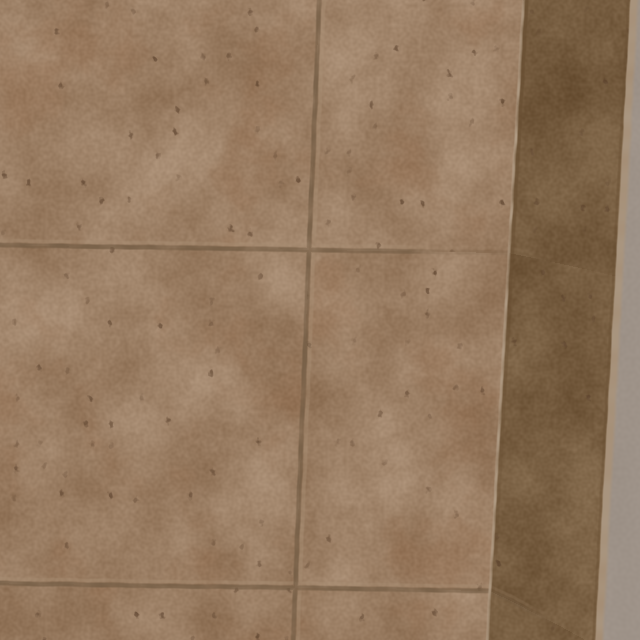
Reproduce this texture procedurally as a three.js fragment shader.

```glsl
// Mottled beige wall tiles with sunken joints, seen slightly askew, meeting a
// shaded return wall and a pale plaster strip. Skewed coordinates lay out the
// tiles; layered gradient noise and jittered cells give clouding, grain and pits.
varying vec2 vUv;

// Layout: pitch, and (position at zero, change along the other axis) of each edge
const float PITCH = 0.5285;
const vec2 COLUMN = vec2(0.458, 0.041);
const vec2 ROW = vec2(0.0885, -0.0155);
const vec2 CORNER = vec2(0.761, 0.057);
const vec2 PLASTER_EDGE = vec2(0.930, 0.055);
const float JOINT_HALF = 0.0036;
const float RIDGE_SHIFT = 0.0072;
const float TRIM_WIDTH = 0.012;
const float SOFT = 0.0018;

// Surface
const float CLOUD_SCALE = 7.0;
const float CLOUD_GAIN = 1.25;
const float GRAIN = 0.035;
const float PIT_CELLS = 26.0;
const float PIT_SHARE = 0.22;

const vec3 TILE_DARK = vec3(0.555, 0.437, 0.330);
const vec3 TILE_LIGHT = vec3(0.665, 0.558, 0.458);
const vec3 TILE_RUST = vec3(0.570, 0.430, 0.315);
const vec3 SHADE_DARK = vec3(0.405, 0.305, 0.195);
const vec3 SHADE_LIGHT = vec3(0.510, 0.410, 0.295);
const vec3 GROUT = vec3(0.455, 0.365, 0.270);
const vec3 RIDGE = vec3(0.665, 0.565, 0.460);
const vec3 PIT = vec3(0.360, 0.260, 0.180);
const vec3 EDGE_LIGHT = vec3(0.690, 0.610, 0.520);
const vec3 PLASTER = vec3(0.620, 0.575, 0.535);

vec2 hash2(vec2 p) {
  vec3 q = fract(p.xyx * vec3(0.1031, 0.1030, 0.0973));
  q += dot(q, q.yzx + 33.33);
  return fract((q.xx + q.yz) * q.zy);
}

float slope(vec2 cell, vec2 offset) {
  float a = 6.28318 * hash2(cell).x;
  return dot(vec2(cos(a), sin(a)), offset);
}

float gradientNoise(vec2 p) {
  vec2 i = floor(p), f = fract(p), e = vec2(1.0, 0.0);
  vec2 w = f * f * f * (f * (f * 6.0 - 15.0) + 10.0);
  return mix(mix(slope(i, f), slope(i + e, f - e), w.x),
             mix(slope(i + e.yx, f - e.yx), slope(i + 1.0, f - 1.0), w.x), w.y);
}

float clouds(vec2 p) {
  float sum = 0.0, amp = 0.6;
  for (int i = 0; i < 5; i++) {
    sum += amp * gradientNoise(p);
    p = mat2(1.6, 1.2, -1.2, 1.6) * p + 17.3;
    amp *= 0.58;
  }
  return sum;
}

// Soft line of given half width around zero
float band(float d, float halfWidth) {
  return 1.0 - smoothstep(halfWidth - SOFT, halfWidth + SOFT, abs(d));
}

// Signed distance to the nearest joint
float jointDistance(float v) { return (fract(v + 0.5) - 0.5) * PITCH; }

// Sparse irregular dark pits, one candidate per cell
float pits(vec2 p) {
  vec2 cell = floor(p * PIT_CELLS);
  vec2 h = hash2(cell + 71.0);
  vec2 d = fract(p * PIT_CELLS) - 0.3 - 0.4 * hash2(cell + 9.0);
  d.x += 0.5 * d.y * (h.y - 0.5);
  float r = length(d * vec2(1.3, 0.9)) + 0.12 * gradientNoise(p * 190.0);
  return step(h.x, PIT_SHARE) * (1.0 - smoothstep(0.03, 0.17, r)) * (0.2 + 0.5 * h.y);
}

void main() {
  vec2 p = vUv;
  float wobble = 0.0012 * gradientNoise(p * 28.0);
  float corner = p.x - CORNER.x - CORNER.y * p.y + wobble;
  float plaster = p.x - PLASTER_EDGE.x - PLASTER_EDGE.y * p.y + wobble;
  float side = smoothstep(-SOFT, SOFT, corner);

  // Tile coordinates; rows bend downward past the corner
  float turn = max(corner, 0.0);
  float rowY = p.y + turn * 0.5 * (1.0 - p.y);
  vec2 grid = vec2(p.x - COLUMN.x - COLUMN.y * p.y,
                   rowY - ROW.x - ROW.y * (p.x - turn)) / PITCH;
  vec2 tile = vec2(floor(grid.x), floor(grid.y)) + step(0.0, corner) * vec2(7.0, 3.0);

  // Clouded stone, offset for each tile
  vec2 q = p + hash2(tile + 5.0) * 13.0;
  float cloud = clouds(q * CLOUD_SCALE);
  float tone = clamp(0.5 + CLOUD_GAIN * cloud + 0.12 * (p.y - 0.45), 0.0, 1.0);
  float rust = smoothstep(0.02, 0.4, clouds(q * 5.0 + 40.0));
  vec3 front = mix(mix(TILE_DARK, TILE_LIGHT, tone), TILE_RUST, 0.5 * rust);
  vec3 shade = mix(SHADE_DARK, SHADE_LIGHT, clamp(tone + 0.22 - 0.4 * p.y, 0.0, 1.0));
  vec3 color = mix(front, shade, side);
  color = mix(color, PIT, pits(q));
  color += GRAIN * (gradientNoise(p * 170.0) + 0.6 * gradientNoise(p * 95.0));

  // Joints: dark groove beside a pale ridge, faded where grout is flush
  vec2 d = vec2(jointDistance(grid.x), jointDistance(grid.y)) + wobble;
  float upper = step(0.5, grid.y);
  float rowFade = 1.0 - 0.75 * upper * smoothstep(0.60, 0.70, p.x);
  rowFade *= mix(1.0, 0.5 * (1.0 - smoothstep(0.03, 0.13, turn)), side);
  vec2 strength = vec2(1.0 - side, rowFade) * (0.85 + 0.5 * gradientNoise(p * 35.0));
  vec2 groove = strength * vec2(band(d.x, JOINT_HALF), band(d.y, JOINT_HALF));
  vec2 ridge = strength * vec2(band(d.x - RIDGE_SHIFT, 0.003), band(d.y - RIDGE_SHIFT, 0.0025));
  color = mix(color, RIDGE, 0.45 * max(ridge.x, ridge.y));
  color = mix(color, GROUT, 0.85 * clamp(max(groove.x, groove.y), 0.0, 1.0));

  // Corner: worn highlight with a shadow line behind it
  float worn = 0.7 + 0.7 * gradientNoise(p * vec2(8.0, 30.0));
  color = mix(color, SHADE_DARK, band(corner - 0.005, 0.003) * (0.2 + 0.5 * p.y));
  color = mix(color, EDGE_LIGHT, clamp(worn, 0.0, 1.0) * band(corner, 0.0022));

  // Plaster strip with a pale trim
  vec3 wall = PLASTER + 0.02 * gradientNoise(p * 12.0) + GRAIN * 0.4 * gradientNoise(p * 140.0);
  vec3 trim = mix(RIDGE, EDGE_LIGHT, worn) * 0.96;
  wall = mix(trim, wall, smoothstep(TRIM_WIDTH - 0.004, TRIM_WIDTH + 0.004, plaster));
  color = mix(color, SHADE_DARK, 0.4 * band(plaster + 0.003, 0.002));
  color = mix(color, wall, smoothstep(-SOFT, SOFT, plaster));

  gl_FragColor = vec4(color, 1.0);
}
```
